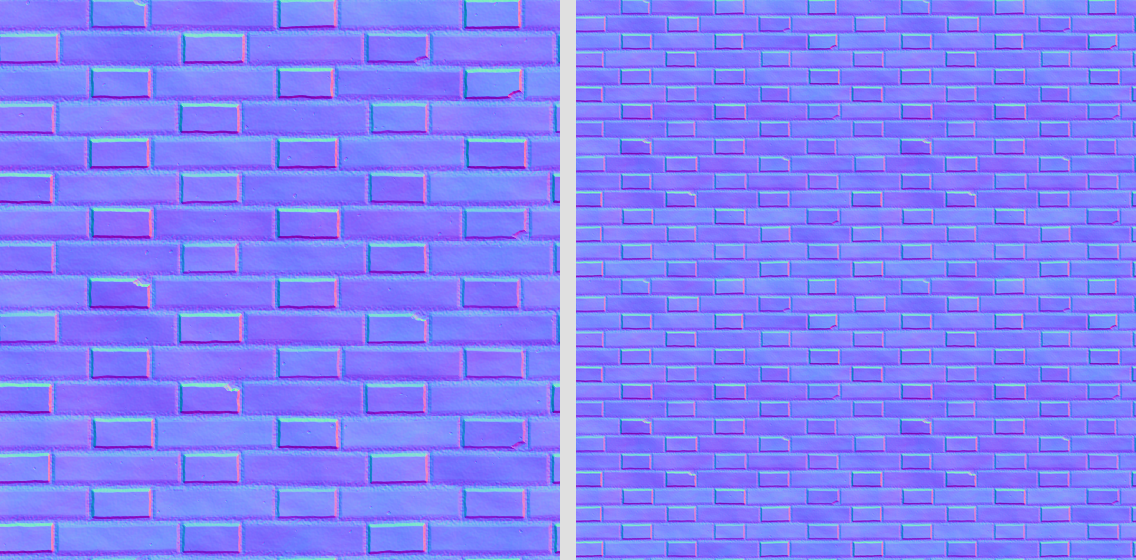
Left, the tile; right, the same tile 2 across and 2 down.
Give the GLSL for this texture map, as a Shadertoy shader.

```glsl
// Tangent-space normal map of a brick wall: 16 courses, each with three
// proud short headers and three nearly flush long stretchers. A wrapping height
// field is built from rounded boxes and gradient noise, then differentiated.

vec2 hash2(vec2 p) {
    vec3 q = fract(p.xyx * vec3(0.1031, 0.1030, 0.0973));
    q += dot(q, q.yzx + 33.33);
    return fract((q.xx + q.yz) * q.zy);
}

// Whole-number modulo; the half step keeps it exact at multiples of the period
vec2 wrapCell(vec2 cell, vec2 period) {
    return cell - period * floor((cell + 0.5) / period);
}

float cornerNoise(vec2 cell, vec2 offset, vec2 f, vec2 period) {
    vec2 gradient = hash2(wrapCell(cell + offset, period) + 7.0) * 2.0 - 1.0;
    return dot(gradient, f - offset);
}

// Gradient noise that wraps after "period" cells across the canvas
float wrapNoise(vec2 uv, vec2 period) {
    vec2 p = uv * period, cell = floor(p), f = p - cell;
    vec2 s = f * f * f * (f * (f * 6.0 - 15.0) + 10.0);
    float low = mix(cornerNoise(cell, vec2(0, 0), f, period),
                    cornerNoise(cell, vec2(1, 0), f, period), s.x);
    float high = mix(cornerNoise(cell, vec2(0, 1), f, period),
                     cornerNoise(cell, vec2(1, 1), f, period), s.x);
    return mix(low, high, s.y);
}

float roundedBox(vec2 p, vec2 halfSize, float radius) {
    vec2 d = abs(p) - halfSize + radius;
    return length(max(d, 0.0)) + min(max(d.x, d.y), 0.0) - radius;
}

// xy: lean of the brick face as a slope, z: height
vec3 wallRelief(vec2 uv) {
    float coarse = wrapNoise(uv, vec2(44, 60));
    float fine = wrapNoise(uv, vec2(170));
    float grain = wrapNoise(uv, vec2(250));

    // Courses alternate by about half a period, with uneven joints
    float v = uv.y * 16.0 - 0.12 + 0.03 * wrapNoise(uv, vec2(5, 3));
    float course = wrapCell(vec2(floor(v)), vec2(16)).y;
    float u = uv.x * 3.0 - (mod(course, 2.0) < 0.5 ? 0.13 : 0.645);
    u += 0.05 * wrapNoise(vec2(uv.x, (course + 0.5) / 16.0), vec2(6, 16));

    // Choose the header or stretcher and its local position
    bool header = abs(u - round(u)) < 0.172;
    float center = header ? round(u) : floor(u) + 0.5;
    vec2 q = vec2((u - center) / 3.0, (fract(v) - 0.5) / 16.0);
    vec2 id = wrapCell(vec2(center * 2.0, course), vec2(6, 16));
    vec2 rndA = hash2(id + 31.0), rndB = hash2(id + 83.0);
    q.y += q.x * (rndB.x - 0.5) * (header ? 0.04 : 0.025);

    // Ragged outline, with a broken right corner on a few headers
    vec2 halfSize = vec2(header ? 0.0535 : 0.1085, 0.0275);
    float d = roundedBox(q, halfSize, 0.005) + 0.0004;
    d += 0.0022 * coarse + 0.0009 * fine;
    if (header && rndB.y > 0.86) {
        vec2 corner = halfSize * vec2(1.0, rndA.x > 0.4 ? 1.0 : -1.0);
        float chip = 0.014 - length((q - corner) * vec2(0.7, 1.2));
        d = max(d, chip + 0.005 * coarse + 0.003 * fine);
    }

    // Bevels are broad above, steeper below and narrow at the ends
    vec2 rim = abs(q) - halfSize;
    float endFace = smoothstep(-0.002, 0.004, rim.x - rim.y);
    float upper = smoothstep(-0.02, 0.026, q.y);
    float bevel = header ? mix(0.0048, 0.0074, upper) : 0.0075;
    bevel = mix(bevel, 0.005, endFace);
    float body = smoothstep(0.0, bevel, -d);
    float lift = header ? mix(0.0036, 0.0088, rndA.y)
                        : mix(0.0006, 0.0018, rndA.y);

    // Each face leans a little, partly shared along its course
    float courseLean = hash2(vec2(course, 19.0)).x - 0.5;
    vec2 lean = (rndB.yx - 0.5) * vec2(0.14, 0.22);
    lean += vec2(-0.02, 0.02 + 0.16 * courseLean);

    // Brick faces are lightly grained and pitted
    float face = lift + 0.0002 * fine + 0.0001 * grain + 0.0006 * coarse;
    face -= 0.0008 * smoothstep(0.42, 0.62, wrapNoise(uv, vec2(90)));

    // Sandy mortar sinks softly away from the edge of each brick
    float mortar = 0.0011 * fine + 0.0006 * grain + 0.0014 * coarse;
    mortar -= 0.0016 * smoothstep(-0.003, 0.005, d);
    float undulation = 0.008 * wrapNoise(uv, vec2(8, 10));
    undulation += 0.002 * wrapNoise(uv, vec2(16, 26));
    return vec3(lean * body, mix(mortar, face, body) + undulation);
}

void mainImage(out vec4 fragColor, in vec2 fragCoord) {
    vec2 uv = fragCoord / iResolution.xy;
    vec2 e = vec2(0.0009, 0.0);

    // Central differences turn the relief into an encoded normal
    vec2 slope = vec2(wallRelief(uv + e.xy).z - wallRelief(uv - e.xy).z,
                      wallRelief(uv + e.yx).z - wallRelief(uv - e.yx).z) / (2.0 * e.x);
    slope += wallRelief(uv).xy;
    vec3 normal = normalize(vec3(-slope, 1.0));
    fragColor = vec4(normal * 0.5 + 0.5, 1.0);
}
```
